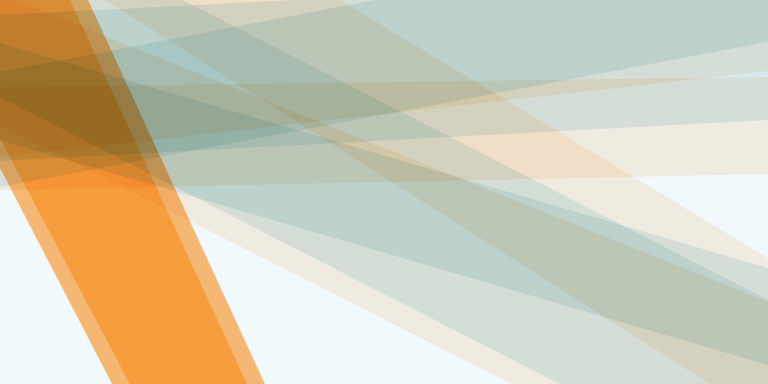
Write a Shadertoy shader that draws this background.

```glsl
const vec3 PAPER = vec3(0.945, 0.975, 0.99);
const vec3 ORANGE = vec3(0.97, 0.55, 0.10);
const vec3 TEAL_FILTER = vec3(0.888, 0.945, 0.955);
const vec3 SAND_FILTER = vec3(0.995, 0.944, 0.889);

// Smooth step over one pixel where the signed value crosses zero
float edge(float d) {
    return clamp(d / fwidth(d) + 0.5, 0.0, 1.0);
}

// Coverage between two straight sides; each pair holds q.y at q.x = 0 and 1
float beam(vec2 q, vec2 upper, vec2 lower) {
    float above = edge(q.y - mix(lower.x, lower.y, q.x));
    float below = edge(mix(upper.x, upper.y, q.x) - q.y);
    return above * below;
}

// Opaque-style paint layer
vec3 paint(vec3 base, vec3 color, float amount) {
    return mix(base, color, amount);
}

// Transparent film that multiplies the light beneath it
vec3 tint(vec3 base, vec3 filterColor, float coverage) {
    return base * mix(vec3(1.0), filterColor, coverage);
}

void mainImage(out vec4 fragColor, in vec2 fragCoord) {
    vec2 uv = fragCoord / iResolution.xy;
    vec3 color = PAPER;

    // Steep orange beams, measured along the vertical axis
    float opacity = 0.6;
    color = paint(color, ORANGE, opacity * beam(uv.yx, vec2(0.3216, 0.0911), vec2(0.146, -0.1135)));
    color = paint(color, ORANGE, opacity * beam(uv.yx, vec2(0.345, 0.1146), vec2(0.169, -0.095)));

    // Teal films: two rising, two falling
    color = tint(color, TEAL_FILTER, beam(uv, vec2(0.8125, 1.197), vec2(0.513, 0.891)));
    color = tint(color, TEAL_FILTER, beam(uv, vec2(0.961, 1.0625), vec2(0.581, 0.6875)));
    color = tint(color, TEAL_FILTER, beam(uv, vec2(1.244, 0.219), vec2(0.747, -0.278)));
    color = tint(color, TEAL_FILTER, beam(uv, vec2(0.888, 0.302), vec2(0.635, 0.0495)));

    // Sand films: two rising, two falling
    color = tint(color, SAND_FILTER, beam(uv, vec2(0.773, 0.7995), vec2(0.505, 0.547)));
    color = tint(color, SAND_FILTER, beam(uv, vec2(1.5, 1.6), vec2(0.591, 0.815)));
    color = tint(color, SAND_FILTER, beam(uv, vec2(1.534, 0.328), vec2(1.174, -0.096)));
    color = tint(color, SAND_FILTER, beam(uv, vec2(1.016, 0.2135), vec2(0.6745, -0.337)));

    fragColor = vec4(color, 1.0);
}
```
